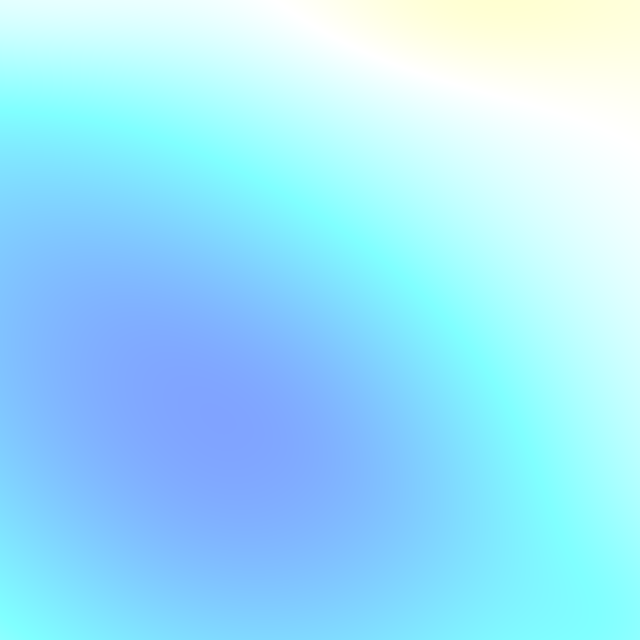
This background is drawn by a WebGL 1 fragment shader. Its source:

```glsl
precision highp float;

uniform vec2 u_resolution;

// Colour ramp, one stop per unit of height
const vec3 PERIWINKLE = vec3(0.50, 0.64, 1.00);
const vec3 CYAN = vec3(0.50, 1.00, 1.00);
const vec3 WHITE = vec3(1.00, 1.00, 1.00);
const vec3 YELLOW = vec3(1.00, 1.00, 0.50);

// Tilted basin
const vec2 BASIN_CENTER = vec2(0.345, 0.345);
const vec2 BASIN_AXIS = vec2(0.825, -0.565);
const vec2 RADII_NEAR = vec2(0.74, 0.45);  // left and lower sides
const vec2 RADII_FAR = vec2(0.56, 0.35);   // right and upper sides
const float RIM_HEIGHT = 2.1;
const float STEEPNESS = 0.647;

// Warm band along the top
const float BAND_WIDTH = 0.14;
const float BAND_HEIGHT = 0.27;
const float BAND_RIPPLE = 0.08;
const float RIPPLE_LENGTH = 0.72;

// Cool dip in the lower right corner
const vec2 DIP_CENTER = vec2(1.0, 0.0);
const float DIP_DEPTH = 0.32;
const float DIP_RADIUS = 0.173;

const float TAU = 6.28319;

float bell(float x) {
  return exp(-x * x);
}

// Elliptical basin with different radii on opposite sides
float basin(vec2 p) {
  vec2 d = p - BASIN_CENTER;
  vec2 across = vec2(-BASIN_AXIS.y, BASIN_AXIS.x);
  vec2 local = vec2(dot(d, BASIN_AXIS), dot(d, across));
  vec2 scaled = local / mix(RADII_NEAR, RADII_FAR, step(0.0, local));
  return RIM_HEIGHT * (1.0 - exp(-STEEPNESS * dot(scaled, scaled)));
}

float topBand(vec2 p) {
  float crest = BAND_HEIGHT + BAND_RIPPLE * cos(TAU * p.x / RIPPLE_LENGTH);
  return crest * bell((1.0 - p.y) / BAND_WIDTH);
}

float cornerDip(vec2 p) {
  return DIP_DEPTH * bell(distance(p, DIP_CENTER) / DIP_RADIUS);
}

vec3 ramp(float height) {
  vec3 color = mix(PERIWINKLE, CYAN, clamp(height, 0.0, 1.0));
  color = mix(color, WHITE, clamp(height - 1.0, 0.0, 1.0));
  return mix(color, YELLOW, clamp(height - 2.0, 0.0, 1.0));
}

void main() {
  vec2 p = gl_FragCoord.xy / u_resolution;
  float height = basin(p) + topBand(p) - cornerDip(p);
  gl_FragColor = vec4(ramp(height), 1.0);
}
```
